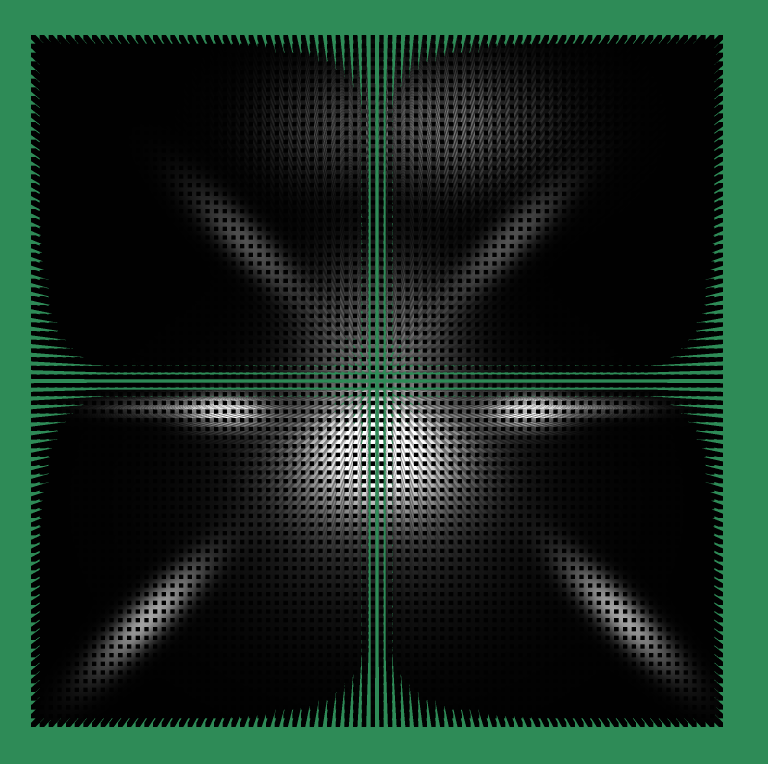
A WebGL 2 fragment shader for this pattern:

```glsl
#version 300 es
precision highp float;
// A square field of dark, deep posts seen head on, with glints on their side walls.
#define CENTER vec2(0.4935, 0.5013)
#define PITCH 0.01139
#define HALF_COUNT 40.0
#define GAP 0.25
#define DEPTH 0.28
#define BACKDROP vec3(0.18, 0.545, 0.34)
#define FACE_TONE 0.004
#define SAMPLES 3

uniform vec2 u_resolution;
out vec4 outColor;

// Soft elliptical light patch.
float patchLight(vec2 p, vec2 center, vec2 size) {
  vec2 d = (p - center) / size;
  return exp(-dot(d, d));
}

// Light patch whose long axis lies on a diagonal of the given slope sign.
float diagonalLight(vec2 p, vec2 center, float slope, vec2 size) {
  vec2 d = p - center;
  vec2 along = vec2(0.7071, 0.7071 * slope);
  vec2 local = vec2(dot(d, along), dot(d, vec2(-along.y, along.x)));
  return patchLight(local, vec2(0.0), size);
}

// Light on walls facing sideways (x) and on walls facing up or down (y).
vec2 wallLight(vec2 p) {
  float ceiling = 0.48 * patchLight(p, vec2(0.085, 0.335), vec2(0.125, 0.080))
                + 0.22 * patchLight(p, vec2(-0.065, 0.335), vec2(0.090, 0.070));
  float core = 1.25 * patchLight(p, vec2(0.004, -0.085), vec2(0.105, 0.085));
  float upper = 0.48 * patchLight(p, vec2(0.004, 0.070), vec2(0.090, 0.095));
  float haze = 0.17 * patchLight(p, vec2(0.0, -0.16), vec2(0.19, 0.15));
  // Level bars beside the core, with longer outer tails.
  vec2 m = vec2(abs(p.x), p.y);
  float bars = 1.1 * patchLight(m, vec2(0.196, -0.039), vec2(0.050, 0.022))
             + 0.6 * patchLight(m, vec2(0.265, -0.034), vec2(0.085, 0.013));
  // Diagonal streaks.
  float streaks = 0.65 * diagonalLight(p, vec2(-0.297, -0.308), 1.0, vec2(0.092, 0.023))
                + 0.65 * diagonalLight(p, vec2(0.318, -0.306), -1.0, vec2(0.092, 0.023))
                + 0.32 * diagonalLight(m, vec2(0.168, 0.178), 1.0, vec2(0.095, 0.024));
  float shared = haze + streaks;
  return vec2(ceiling + 0.55 * core + upper + 0.5 * bars,
              0.45 * ceiling + core + 0.6 * upper + bars) + shared;
}

// Follow a view ray outward through the grid until it meets a post.
vec3 renderField(vec2 p) {
  vec2 start = max(abs(p) / PITCH, vec2(1e-4));
  vec2 cell = floor(start);
  for (int i = 0; i < 28; i++) {
    if (max(cell.x, cell.y) >= HALF_COUNT) break;
    vec2 enter = (cell + GAP) / start - 1.0;
    vec2 leave = (cell + 1.0 - GAP) / start - 1.0;
    float nearT = max(enter.x, enter.y);
    float farT = min(leave.x, leave.y);
    if (max(nearT, 0.0) < farT && nearT < DEPTH) {
      if (nearT <= 0.0) return vec3(FACE_TONE);
      vec2 light = wallLight(p);
      float wall = enter.x > enter.y ? light.x : light.y;
      float fade = 1.0 - 0.45 * nearT / DEPTH;
      return vec3(min(FACE_TONE + wall * fade, 1.0));
    }
    // Step into the next cell along the ray.
    vec2 next = (cell + 1.0) / start - 1.0;
    if (min(next.x, next.y) > DEPTH) break;
    if (next.x < next.y) cell.x += 1.0;
    else cell.y += 1.0;
  }
  return BACKDROP;
}

void main() {
  // Average a small grid of rays for smooth edges.
  vec3 color = vec3(0.0);
  for (int j = 0; j < SAMPLES; j++) {
    for (int i = 0; i < SAMPLES; i++) {
      vec2 offset = (vec2(i, j) + 0.5) / float(SAMPLES) - 0.5;
      vec2 p = (gl_FragCoord.xy + offset) / u_resolution.y - CENTER;
      color += renderField(p);
    }
  }
  outColor = vec4(color / float(SAMPLES * SAMPLES), 1.0);
}
```
